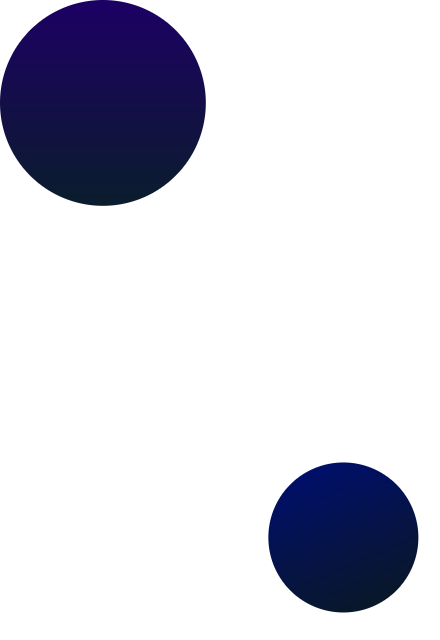
This background is drawn by a Shadertoy shader. Its source:

```glsl
// Two discs on a white ground: a large violet one at the upper left and a
// smaller blue one at the lower right, both fading to a dark navy.
// Each is a circle distance function filled with a linear gradient.

// Disc shapes: centre x, centre y, radius, in units of the canvas height
#define VIOLET_DISC vec3(0.1608, 0.8392, 0.1608)
#define BLUE_DISC   vec3(0.5365, 0.1602, 0.1172)

// Directions in which the gradients darken
#define VIOLET_FADE vec2(0.0, -1.0)
#define BLUE_FADE   vec2(0.40, -0.917)

#define GROUND      vec3(1.0)
#define VIOLET      vec3(0.110, 0.000, 0.390)
#define BLUE        vec3(0.000, 0.058, 0.410)
#define VIOLET_NAVY vec3(0.040, 0.112, 0.175)
#define BLUE_NAVY   vec3(0.035, 0.090, 0.160)

// Lays a disc with a linear gradient over the given colour
vec3 paintDisc(vec3 under, vec2 p, vec3 disc, vec2 fade, vec3 light, vec3 dark) {
    vec2 offset = p - disc.xy;
    float edge = length(offset) - disc.z;
    float coverage = clamp(0.5 - edge * iResolution.y, 0.0, 1.0);
    float t = 0.5 + 0.5 * dot(offset, fade) / disc.z;
    return mix(under, mix(light, dark, clamp(t, 0.0, 1.0)), coverage);
}

void mainImage(out vec4 fragColor, in vec2 fragCoord) {
    vec2 p = fragCoord / iResolution.y;
    vec3 color = GROUND;
    color = paintDisc(color, p, VIOLET_DISC, VIOLET_FADE, VIOLET, VIOLET_NAVY);
    color = paintDisc(color, p, BLUE_DISC, BLUE_FADE, BLUE, BLUE_NAVY);
    fragColor = vec4(color, 1.0);
}
```
